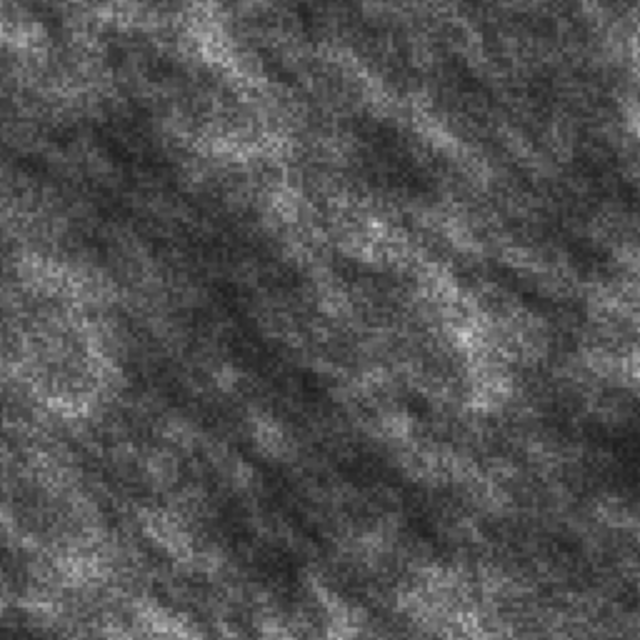
A Shadertoy shader for this texture:

```glsl
float hash(vec2 cell) {
    uvec2 q = uvec2(ivec2(cell)) * uvec2(1597u, 3812u) + uvec2(7919u, 104729u);
    uint h = (q.x ^ (q.y << 7)) * 74573u;
    h = (h ^ (h >> 15)) * 26699u + q.y * 9973u;
    h = (h ^ (h >> 13)) * 60493u;
    h ^= h >> 16;
    return float(h & 65535u) / 65535.0;
}

float valueNoise(vec2 p) {
    vec2 cell = floor(p);
    vec2 f = fract(p);
    f = f * f * (3.0 - 2.0 * f);
    return mix(mix(hash(cell), hash(cell + vec2(1, 0)), f.x),
               mix(hash(cell + vec2(0, 1)), hash(cell + vec2(1, 1)), f.x), f.y);
}

// Diagonal streaks that grow rounder in the finer octaves
float streaks(vec2 uv) {
    float sum = 0.0;
    float amplitude = 0.27;
    vec2 frequency = vec2(3.0, 7.0);
    for (int i = 0; i < 4; i++) {
        float angle = 0.72 + 0.12 * (float(i % 2) - 0.5);
        vec2 along = vec2(cos(angle), -sin(angle));
        vec2 p = vec2(dot(uv, along), dot(uv, vec2(-along.y, along.x)));
        sum += amplitude * (valueNoise(p * frequency + 37.3 * float(i + 1)) - 0.5);
        amplitude *= 0.84;
        frequency *= vec2(2.2, 2.0);
    }
    return sum;
}

// Grey level of one grain: streaks plus independent speckle
float grainTone(vec2 cell) {
    float speckle = 0.18 * (hash(cell + 411.0) - 0.5);
    return 0.335 * exp(3.0 * (streaks(cell / 128.0) + speckle));
}

void mainImage(out vec4 fragColor, in vec2 fragCoord) {
    vec2 p = fragCoord / iResolution.y * 128.0;
    vec2 cell = floor(p);

    // Soft-edged blend between neighbouring grains
    vec2 blend = smoothstep(0.12, 0.88, fract(p));
    float lower = mix(grainTone(cell), grainTone(cell + vec2(1, 0)), blend.x);
    float upper = mix(grainTone(cell + vec2(0, 1)), grainTone(cell + vec2(1, 1)), blend.x);
    float grey = mix(lower, upper, blend.y);

    fragColor = vec4(vec3(clamp(grey, 0.0, 1.0)), 1.0);
}
```
